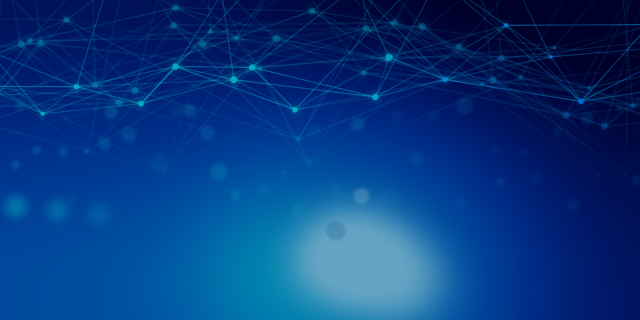
Give the GLSL for this background, as a Shadertoy shader.

```glsl
// Draws a glowing blue haze beneath a web of fine teal lines, nodes and soft bokeh.

const vec3 TEAL = vec3(0.02, 0.68, 0.76);
const vec3 ROYAL = vec3(0.03, 0.30, 0.85);
const vec3 PALE = vec3(0.42, 0.65, 0.77);
const vec3 SLATE = vec3(0.16, 0.42, 0.60);

float hash(float n, float seed) {
    return fract(sin(n * 127.1 + seed * 311.7) * 43758.5453);
}

// Gaussian falloff around an elliptical centre
float glow(vec2 p, vec2 centre, vec2 radius) {
    vec2 d = (p - centre) / radius;
    return exp(-dot(d, d));
}

float disc(vec2 p, vec2 centre, float radius, float soft) {
    return 1.0 - smoothstep(max(radius - soft, 0.0), radius + soft, length(p - centre));
}

// Soft line that dims towards the middle of its span
float link(vec2 p, vec2 a, vec2 b, float width, float soft) {
    vec2 ab = b - a;
    float t = clamp(dot(p - a, ab) / dot(ab, ab), 0.0, 1.0);
    float d = length(p - a - ab * t);
    float edge = 1.0 - smoothstep(max(width - soft, 0.0), width + soft, d);
    return edge * (0.6 + 0.4 * abs(2.0 * t - 1.0));
}

// Nodes spread evenly in x, scattered in y within a band
vec2 nodeAt(float i, float count, vec2 band, float seed) {
    float x = (i + 0.9 * hash(i, seed)) / count * 2.7 - 0.5;
    return vec2(x, mix(band.x, band.y, hash(i, seed + 1.0)));
}

// Returns line coverage in x and node coverage in y
vec2 network(vec2 p, int count, float stride, vec2 band, float width, float soft, float seed) {
    vec2 cover = vec2(0.0);
    float n = float(count);
    for (int k = 0; k < count; k++) {
        float i = float(k);
        vec2 a = nodeAt(i, n, band, seed);
        for (float j = 1.0; j < 4.0; j++) {
            vec2 b = nodeAt(i + j * stride, n, band, seed);
            float strength = 0.3 + 0.7 * hash(i + 9.0 * j, seed + 2.0);
            cover.x += strength * link(p, a, b, width, soft);
        }
        // Long strand leaving through the top
        vec2 top = vec2(a.x + 1.1 * (hash(i, seed + 3.0) - 0.5), 1.15);
        cover.x += 0.6 * link(p, a, top, width, soft);
        float size = 0.004 + width + 0.006 * hash(i, seed + 4.0);
        cover.y = max(cover.y, disc(p, a, size, soft));
        cover.y = max(cover.y, 0.25 * glow(p, a, vec2(size * 2.0)));
    }
    return min(cover, vec2(1.0));
}

// Blue ramp driven by its green level
vec3 blueRamp(float green) {
    return vec3(0.0, green, 0.15 + 0.48 * (1.0 - exp(-7.5 * green)) + 0.13 * green);
}

vec3 backdrop(vec2 p) {
    float ambient = mix(0.28, 0.07, smoothstep(0.1, 1.0, p.y));
    ambient *= mix(1.0, 0.22, smoothstep(0.1, 1.85, p.x));
    float green = ambient - 0.03 * smoothstep(0.3, 1.2, p.x) * p.y;
    green += 0.33 * glow(p, vec2(1.10, 0.12), vec2(0.54, 0.48));
    green += 0.06 * glow(p, vec2(0.82, 0.18), vec2(0.20, 0.28));
    vec3 col = blueRamp(max(green, 0.003));

    // Pale cloud made of overlapping lobes
    float cloud = glow(p, vec2(1.03, 0.18), vec2(0.16, 0.16));
    cloud += glow(p, vec2(1.25, 0.12), vec2(0.18, 0.16));
    cloud += 0.6 * glow(p, vec2(1.14, 0.25), vec2(0.17, 0.15));
    return mix(col, PALE, 0.95 * smoothstep(0.05, 1.4, cloud));
}

void mainImage(out vec4 fragColor, in vec2 fragCoord) {
    vec2 p = fragCoord / iResolution.xy * vec2(2.0, 1.0);
    float pixel = 1.0 / iResolution.y;
    float rightness = smoothstep(0.9, 1.8, p.x);
    vec3 tint = mix(TEAL, ROYAL, 0.45 * rightness);
    vec3 col = backdrop(p);

    // Bokeh discs, denser and brighter on the left
    for (float i = 0.0; i < 36.0; i++) {
        vec2 c = vec2((i + hash(i, 5.0)) / 18.0, mix(0.34, 0.68, hash(i, 6.0)));
        float radius = mix(0.008, 0.026, hash(i, 7.0));
        float alpha = mix(0.28, 0.16, c.x * 0.5) * (0.3 + 0.7 * hash(i, 8.0));
        col = mix(col, tint, alpha * disc(p, c, radius, 0.010));
    }
    // Larger blurred lights near the left edge
    for (float i = 0.0; i < 3.0; i++) {
        vec2 c = vec2(0.05 + 0.13 * i, 0.355 - 0.013 * i);
        col = mix(col, TEAL, (0.45 - 0.12 * i) * disc(p, c, 0.032, 0.026));
    }
    // Faint discs over the cloud
    col = mix(col, SLATE, 0.35 * disc(p, vec2(1.05, 0.278), 0.030, 0.006));
    col = mix(col, PALE, 0.40 * disc(p, vec2(1.13, 0.388), 0.024, 0.010));

    // Distant blurred web, a middle web, then the sharp web in front
    float fade = smoothstep(0.38, 0.70, p.y);
    vec2 far = network(p, 26, 2.0, vec2(0.45, 0.95), 0.0025, 0.0035, 21.0);
    vec2 middle = network(p, 24, 2.0, vec2(0.56, 1.0), 0.0015, 0.0025, 47.0);
    vec2 near = network(p, 19, 1.0, vec2(0.64, 0.93), 0.0014, 0.75 * pixel, 3.0);
    col = mix(col, tint, fade * 0.20 * far.x);
    col = mix(col, tint, fade * 0.28 * middle.x);
    col = mix(col, tint, fade * 0.40 * max(far.y, middle.y));
    col = mix(col, tint, 0.66 * near.x);
    col = mix(col, mix(TEAL, ROYAL, 0.7 * rightness), 0.95 * near.y);

    fragColor = vec4(col, 1.0);
}
```
